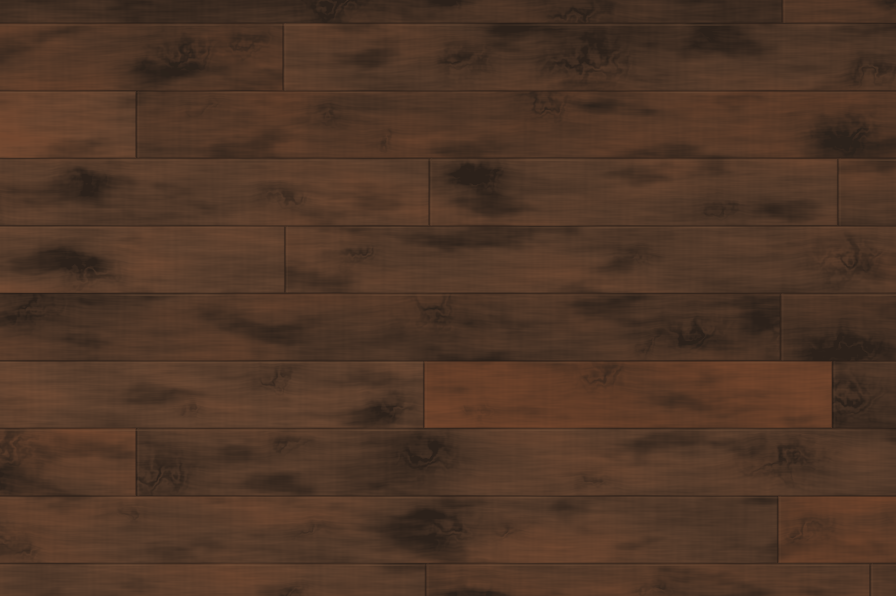
A Shadertoy shader for this texture:

```glsl
// Dark stained plank floor: long staggered boards in rows of equal height.
// Each board has its own tone, stretched gradient-noise grain, smoky stains
// and scattered swirled knots; thin grooves and worn bevels divide the boards.

const float ASPECT = 1.5;            // width of the design, its height being 1
const float ROW_HEIGHT = 0.1133;
const float FIRST_SEAM = 0.039;      // distance of the first seam from the top
const float SHORT_BOARD = 0.456;     // short board, as a share of the width
const float GROOVE_WIDTH = 0.0014;
const float BEVEL_WIDTH = 0.0010;
const float KNOT_SPACING = 0.19;
const float KNOT_CHANCE = 0.60;
const float STAIN_AMOUNT = 0.50;
const float CLOUD_AMOUNT = 0.42;
const float GRAIN_AMOUNT = 0.19;

const vec3 DARK_WOOD = vec3(0.205, 0.150, 0.115);
const vec3 LIGHT_WOOD = vec3(0.415, 0.285, 0.203);
const vec3 RED_WOOD = vec3(0.410, 0.250, 0.162);
const vec3 GROOVE_COLOR = vec3(0.150, 0.108, 0.085);
const vec3 BEVEL_COLOR = vec3(0.470, 0.335, 0.235);

// Per row from the top: joint position, tone left of it, tone right of it
const vec3 ROWS[10] = vec3[10](
    vec3(0.873, 0.38, 0.50), vec3(0.316, 0.66, 0.56),
    vec3(0.152, 0.84, 0.58), vec3(0.479, 0.60, 0.62),
    vec3(0.318, 0.66, 0.54), vec3(0.871, 0.46, 0.40),
    vec3(0.473, 0.68, 0.86), vec3(0.152, 0.78, 0.60),
    vec3(0.868, 0.60, 0.78), vec3(0.475, 0.66, 0.62));

vec2 hash2(vec2 p) {
    vec3 q = fract(p.xyx * vec3(0.1031, 0.1030, 0.0973));
    q += dot(q, q.yzx + 33.33);
    return fract((q.xx + q.yz) * q.zy);
}

float cornerSlope(vec2 cell, vec2 offset) {
    float angle = 6.2832 * hash2(cell + 200.0).x;
    return dot(vec2(cos(angle), sin(angle)), offset);
}

// Gradient noise, about -0.7 to 0.7
float noise(vec2 p) {
    vec2 i = floor(p), f = p - i;
    vec2 u = f * f * f * (f * (f * 6.0 - 15.0) + 10.0);
    vec2 r = vec2(1.0, 0.0);
    return mix(mix(cornerSlope(i, f), cornerSlope(i + r, f - r), u.x),
               mix(cornerSlope(i + r.yx, f - r.yx), cornerSlope(i + 1.0, f - 1.0), u.x), u.y);
}

float fbm(vec2 p) {
    float sum = 0.0, gain = 1.0;
    for (int i = 0; i < 4; i++) {
        sum += gain * noise(p);
        p = p * 2.03 + 17.3;
        gain *= 0.5;
    }
    return sum;
}

float line(float d, float halfWidth, float px) {
    return 1.0 - smoothstep(halfWidth - px, halfWidth + px, abs(d));
}

// Knots along one board: x = soft shadow, y = dark broken swirl
vec2 knots(vec2 p, float board) {
    vec2 result = vec2(0.0);
    float cell = floor(p.x / KNOT_SPACING);
    vec2 warp = vec2(fbm(p * 19.0 + board), fbm(p * 23.0 + board + 40.0));
    for (float i = -1.0; i <= 1.0; i++) {
        vec2 id = vec2(cell + i + 9.0, board);
        vec2 place = hash2(id), kind = hash2(id + 71.0);
        vec2 center = vec2((cell + i + place.x) * KNOT_SPACING,
                           mix(0.15, 0.85, place.y) * ROW_HEIGHT);
        float size = mix(0.012, 0.040, kind.y * kind.y);
        vec2 d = (p - center) * vec2(0.6, 1.0) + warp * 0.020;
        float r = length(d) / size;
        float strength = step(kind.x, KNOT_CHANCE) * mix(0.4, 1.0, kind.y);
        float swirl = 0.5 + 0.5 * sin(r * 5.0 + (d.x + d.y) * 150.0 + warp.y * 7.0);
        result += strength * vec2(exp(-r * r * 0.40), exp(-r * r * 1.3) * swirl);
    }
    return min(result, 1.0);
}

void mainImage(out vec4 fragColor, in vec2 fragCoord) {
    vec2 uv = fragCoord / iResolution.xy;
    float px = 0.8 / iResolution.y;
    float x = uv.x * ASPECT;

    // Row and board under this point
    float rowPos = (1.0 - uv.y - FIRST_SEAM) / ROW_HEIGHT + 1.0;
    float row = floor(rowPos);
    float y = (rowPos - row) * ROW_HEIGHT;
    vec3 rowData = ROWS[int(clamp(row, 0.0, 9.0))];
    bool hasShort = mod(row, 3.0) < 0.5;
    float joint2 = hasShort ? rowData.x + SHORT_BOARD + 0.04 * step(8.5, row) : 9.0;
    float index = step(rowData.x, uv.x) + step(joint2, uv.x);
    float board = row * 3.0 + index + 5.0;
    float tone = index < 0.5 ? rowData.y : (index < 1.5 ? rowData.z : 0.50);
    float redness = 0.55 * hash2(vec2(board, 3.0)).x + 0.9 * smoothstep(0.6, 0.9, tone) * step(0.5, index);

    // Grain bends around knots; stains drift along the board
    vec2 p = vec2(x, y);
    vec2 knot = knots(p, board);
    vec2 g = p + vec2(0.0, knot.x * 0.012) + hash2(vec2(board, 11.0)) * 30.0;
    float grain = fbm(g * vec2(8.0, 75.0)) + 0.6 * noise(g * vec2(30.0, 300.0));
    float cloud = fbm(g * vec2(3.2, 9.0));
    float smoke = smoothstep(0.05, 0.65, fbm(g * vec2(5.0, 14.0) + 50.0));
    float sawMarks = noise(g * vec2(150.0, 12.0));
    tone += GRAIN_AMOUNT * grain + CLOUD_AMOUNT * cloud + 0.07 * sawMarks;
    tone -= STAIN_AMOUNT * smoke + 0.30 * knot.x + 0.50 * knot.y;
    tone += 0.08 - 0.14 * smoothstep(0.75, 1.0, uv.y) - 0.06 * uv.x;
    vec3 lit = mix(LIGHT_WOOD, RED_WOOD, clamp(redness + 0.6 * cloud, 0.0, 1.0));
    vec3 color = mix(DARK_WOOD, lit, clamp(tone, -0.15, 1.15));

    // Soft grooves and unevenly worn bevels
    float wear = clamp(0.45 + 1.2 * noise(vec2(x * 7.0, row * 5.3)), 0.0, 1.0);
    float dx1 = (uv.x - rowData.x) * ASPECT, dx2 = (uv.x - joint2) * ASPECT;
    float dx = abs(dx1) < abs(dx2) ? dx1 : dx2;
    float seam = line(min(y, ROW_HEIGHT - y), GROOVE_WIDTH, px) * mix(0.65, 0.3, wear);
    float groove = max(seam, 0.6 * line(dx, GROOVE_WIDTH, px));
    float bevel = max(line(y - 0.003, BEVEL_WIDTH, px) * wear, line(dx - 0.004, BEVEL_WIDTH, px) * 0.3);
    color = mix(color, GROOVE_COLOR, groove);
    fragColor = vec4(mix(color, BEVEL_COLOR, 0.5 * bevel), 1.0);
}
```
